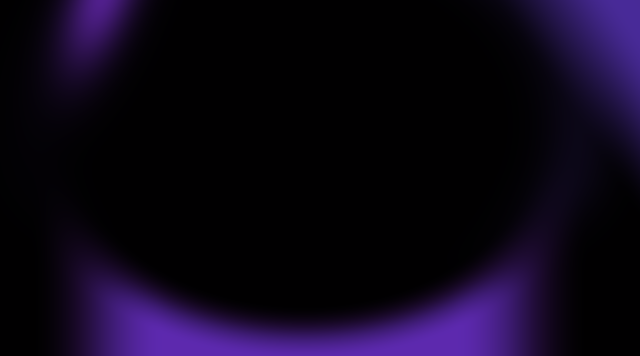
Write a Shadertoy shader that draws this background.

```glsl
const float ASPECT = 1.803;
const vec3 BASE = vec3(0.003, 0.001, 0.004);
const vec3 PLUM = vec3(0.34, 0.11, 0.52);
const vec3 VIOLET = vec3(0.36, 0.16, 0.68);
const vec3 ORCHID = vec3(0.31, 0.12, 0.54);
const vec3 INDIGO = vec3(0.28, 0.165, 0.59);
const vec3 HAZE = vec3(0.040, 0.025, 0.085);

// Normalised radius: 1.0 on the ellipse outline
float ellipseRadius(vec2 p, vec2 center, vec2 radii) {
    return length((p - center) / radii);
}

float bell(float x, float width) {
    float t = x / width;
    return exp(-t * t);
}

// Soft elongated glow, size = (across, along) the unit axis
float streak(vec2 p, vec2 center, vec2 axis, vec2 size) {
    vec2 d = p - center;
    float across = dot(d, vec2(axis.y, -axis.x));
    return bell(across, size.x) * bell(dot(d, axis), size.y);
}

// Glow below the ellipse, fading towards both sides and upwards
float crescent(vec2 p, float radius) {
    float rise = smoothstep(0.97, 1.27, radius);
    float sides = 1.0 - smoothstep(0.411, 0.786, abs(p.x - 0.873));
    float lower = 1.0 - smoothstep(0.296, 0.648, p.y);
    return rise * sides * lower;
}

// Diagonal gradient rising along the given normal
float diagonalGlow(vec2 p, vec2 normal, float start, float end) {
    return smoothstep(start, end, dot(p, normal));
}

void mainImage(out vec4 fragColor, in vec2 fragCoord) {
    vec2 p = fragCoord / iResolution.xy * vec2(ASPECT, 1.0);
    float radius = ellipseRadius(p, vec2(0.857, 0.648), vec2(0.685, 0.521));
    vec3 color = BASE;

    // Faint ring, stronger on the right
    float ring = bell(radius - 1.13, 0.15) * smoothstep(0.2, 0.5, p.y);
    color += HAZE * ring * mix(0.15, 1.0, smoothstep(0.7, 1.4, p.x));

    // Lower crescent
    float arc = crescent(p, radius);
    color += mix(PLUM, VIOLET, smoothstep(0.0, 0.7, arc)) * arc;

    // Upper left streak
    vec2 axis = normalize(vec2(0.351, 0.936));
    color += ORCHID * streak(p, vec2(0.293, 1.02), axis, vec2(0.09, 0.225));

    // Upper right corner
    vec2 normal = vec2(0.83, 0.56);
    color += INDIGO * diagonalGlow(p, normal, 1.71, 2.006);

    fragColor = vec4(color, 1.0);
}
```
